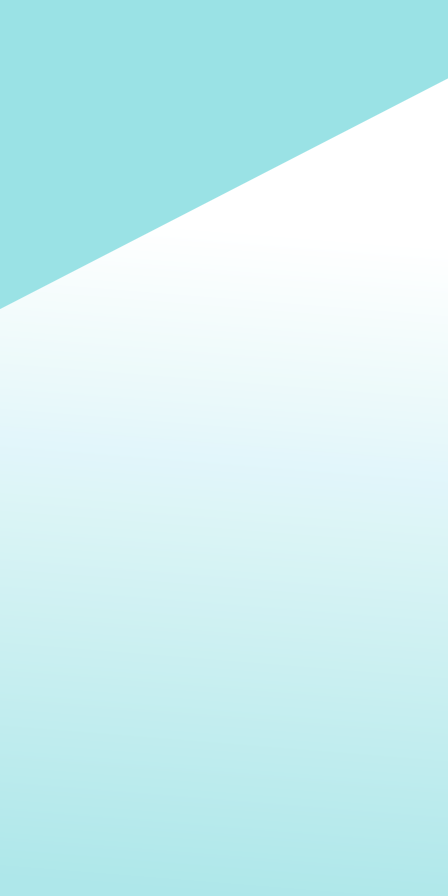
Write a Shadertoy shader that draws this background.

```glsl
// A flat aqua panel cut by a rising diagonal, above a soft white-to-aqua fade.
// The panel is a half-plane distance; the fade is a slightly tilted linear
// gradient with a faint cool band across its middle.

#define EDGE_LEFT 0.655    // diagonal height at the left side
#define EDGE_RIGHT 0.9125  // diagonal height at the right side
#define FADE_TOP 0.745     // height where the fade leaves white
#define FADE_TILT 0.04     // drop of the fade from left to right
#define BAND_CENTER 0.35   // position of the cool band within the fade
#define BAND_WIDTH 0.055

const vec3 PANEL_COLOR = vec3(0.602, 0.886, 0.898);
const vec3 FADE_LIGHT = vec3(1.0);
const vec3 FADE_DEEP = vec3(0.682, 0.906, 0.916);
const vec3 BAND_TINT = vec3(-0.004, -0.004, 0.012);

// Tilted vertical fade with the cool band
vec3 fadeColor(vec2 uv) {
    float t = (FADE_TOP - uv.y + FADE_TILT * (0.5 - uv.x)) / FADE_TOP;
    float band = (t - BAND_CENTER) / BAND_WIDTH;
    vec3 base = mix(FADE_LIGHT, FADE_DEEP, clamp(t, 0.0, 1.0));
    return base + BAND_TINT * exp(-band * band);
}

// Signed distance above the diagonal, in canvas heights
float panelDistance(vec2 uv, float aspect) {
    float rise = EDGE_RIGHT - EDGE_LEFT;
    float height = uv.y - EDGE_LEFT - rise * uv.x;
    return height / length(vec2(1.0, rise / aspect));
}

void mainImage(out vec4 fragColor, in vec2 fragCoord) {
    vec2 uv = fragCoord / iResolution.xy;
    float aspect = iResolution.x / iResolution.y;

    // Blend across about one pixel at the diagonal
    float softness = 0.7 / iResolution.y;
    float panel = smoothstep(-softness, softness, panelDistance(uv, aspect));

    fragColor = vec4(mix(fadeColor(uv), PANEL_COLOR, panel), 1.0);
}
```
